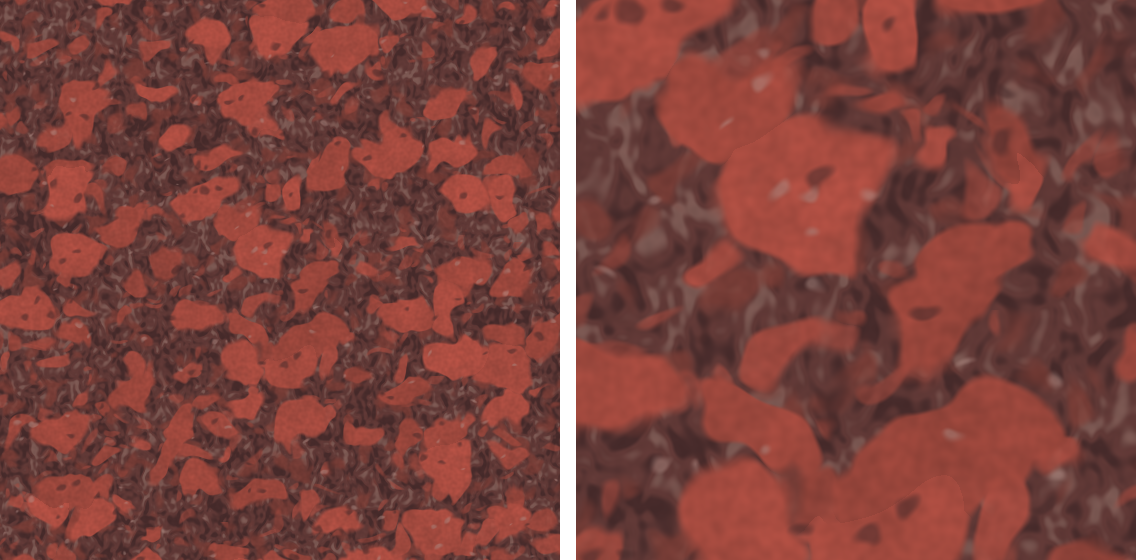
Left, the full canvas; right, a detail of the centre.
Give the GLSL for this texture, as a Shadertoy shader.

```glsl
const vec3 DARK_MICA   = vec3(0.275, 0.165, 0.165);
const vec3 BROWN_BASE  = vec3(0.375, 0.220, 0.210);
const vec3 GREY_QUARTZ = vec3(0.500, 0.365, 0.340);
const vec3 RUST_STAIN  = vec3(0.490, 0.240, 0.210);
const vec3 DEEP_RED    = vec3(0.570, 0.260, 0.220);
const vec3 BRIGHT_RED  = vec3(0.710, 0.315, 0.265);
const vec3 PALE_SPECK  = vec3(0.680, 0.540, 0.510);

vec2 hash2(vec2 p) {
    vec3 q = fract(p.xyx * vec3(0.1031, 0.1030, 0.0973));
    q += dot(q, q.yzx + 33.33);
    return fract((q.xx + q.yz) * q.zy);
}

vec2 gradientAt(vec2 cell) {
    float angle = 6.2832 * hash2(cell + 71.0).x;
    return vec2(cos(angle), sin(angle));
}

// Gradient noise, roughly -0.7 to 0.7
float gradientNoise(vec2 p) {
    vec2 i = floor(p), f = p - i;
    vec2 u = f * f * f * (f * (f * 6.0 - 15.0) + 10.0);
    vec2 e = vec2(1.0, 0.0);
    float low  = mix(dot(gradientAt(i), f), dot(gradientAt(i + e), f - e), u.x);
    float high = mix(dot(gradientAt(i + e.yx), f - e.yx),
                     dot(gradientAt(i + e.xx), f - e.xx), u.x);
    return mix(low, high, u.y);
}

vec2 warp(vec2 p, float frequency, float amount) {
    vec2 q = p * frequency;
    return p + amount * vec2(gradientNoise(q + 13.0), gradientNoise(q + 57.0));
}

// Scattered tilted ellipses: x = coverage, y = brightness of the top grain
vec2 grains(vec2 p, float count, float presence, vec2 sizeRange, float softness, float seed) {
    vec2 q = p * count, home = floor(q), result = vec2(0.0);
    for (int y = -1; y <= 1; y++)
    for (int x = -1; x <= 1; x++) {
        vec2 cell = home + vec2(x, y);
        vec2 place = hash2(cell + seed);
        vec2 look = hash2(cell + seed + 31.7);
        vec2 kind = hash2(cell + seed + 83.1);
        float angle = 0.45 + 1.5 * (look.x - 0.5);
        float c = cos(angle), s = sin(angle);
        vec2 d = mat2(c, -s, s, c) * (q - cell - 0.1 - 0.8 * place);
        float radius = mix(sizeRange.x, sizeRange.y, look.y);
        float edge = length(d * vec2(1.0, mix(1.25, 1.9, kind.y))) - radius;
        float cover = (1.0 - smoothstep(-softness, softness, edge * 1.3)) * step(kind.x, presence);
        if (cover > result.x) result = vec2(cover, place.y);
    }
    return result;
}

// Fine mottled ground between the red grains
vec3 matrixColor(vec2 p) {
    vec2 q = warp(p, 30.0, 0.012);
    float coarse = gradientNoise(q * vec2(40.0, 34.0));
    float fine = gradientNoise(q * vec2(105.0, 78.0) + 19.0);
    float cloud = gradientNoise(p * 6.0 + 41.0);
    float tone = 0.6 * coarse + 0.75 * fine + 0.25 * cloud;
    vec3 color = mix(BROWN_BASE, DARK_MICA, smoothstep(0.02, -0.36, tone));
    color = mix(color, GREY_QUARTZ, 0.85 * smoothstep(0.08, 0.48, tone));
    float rust = gradientNoise(q * 27.0 + 7.0) + 0.35 * gradientNoise(q * 60.0 + 3.0);
    return mix(color, RUST_STAIN, 0.75 * smoothstep(0.10, 0.42, rust));
}

vec3 grainColor(vec2 p, float brightness) {
    float mottling = 0.40 * gradientNoise(p * 28.0 + 5.0) + 0.35 * gradientNoise(p * 85.0);
    return mix(DEEP_RED, BRIGHT_RED, clamp(0.2 + 0.65 * brightness + mottling, 0.0, 1.0));
}

vec3 addGrains(vec3 ground, vec2 p, vec2 grain, float opacity) {
    return mix(ground, grainColor(p, grain.y), opacity * grain.x);
}

void mainImage(out vec4 fragColor, in vec2 fragCoord) {
    vec2 p = fragCoord / iResolution.y;
    vec2 ragged = warp(warp(p, 13.0, 0.035), 38.0, 0.014);
    float density = mix(1.15, 0.75, p.y);

    // Layers from faint crumbs to large crystals
    vec3 color = matrixColor(p);
    color = addGrains(color, p, grains(ragged, 34.0, 0.30 * density, vec2(0.20, 0.46), 0.17, 11.0), 0.55);
    color = addGrains(color, p, grains(ragged, 19.0, 0.42 * density, vec2(0.24, 0.52), 0.11, 47.0), 0.85);
    color = addGrains(color, p, grains(ragged, 10.5, 0.52 * density, vec2(0.30, 0.62), 0.07, 93.0), 0.95);

    // Sparse pale glints and dark flecks
    vec2 speckPoint = warp(p, 60.0, 0.006);
    float pale = grains(speckPoint, 48.0, 0.07, vec2(0.10, 0.30), 0.20, 151.0).x;
    float dark = grains(speckPoint, 42.0, 0.10, vec2(0.15, 0.38), 0.20, 203.0).x;
    color = mix(color, DARK_MICA, 0.55 * dark);
    color = mix(color, PALE_SPECK, 0.50 * pale);

    // Soft overall grain
    color *= 1.0 + 0.07 * gradientNoise(p * 150.0);
    fragColor = vec4(color, 1.0);
}
```
